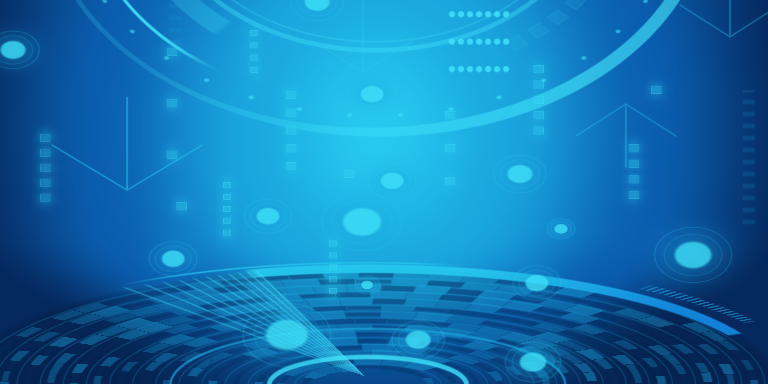
Write a Shadertoy shader that draws this background.

```glsl
const vec3 NAVY = vec3(.02, .16, .37), BLUE = vec3(.04, .37, .69);
const vec3 CYAN = vec3(.10, .65, .87), BRIGHT = vec3(.15, .79, .94), GLOW = vec3(.25, .89, .98);

float hash(vec2 p) { return fract(sin(dot(p, vec2(127.1, 311.7))) * 43758.5); }

// Antialiased coverage of a stroke with half width w
float stroke(float d, float w) {
    float px = 1. / iResolution.y;
    return 1. - smoothstep(w - px, w + px, abs(d));
}

float box(vec2 p, vec2 halfSize) {
    vec2 d = abs(p) - halfSize;
    return stroke(max(max(d.x, d.y), -.001), 0.);
}

float segment(vec2 p, vec2 b) { return length(p - b * clamp(dot(p, b) / dot(b, b), 0., 1.)); }

float arrow(vec2 p, vec2 wing, float stem) {
    float shaft = stroke(segment(p, vec2(0, stem)), .002);
    p.x = abs(p.x);
    return max(shaft, stroke(segment(p, wing), .0015));
}

// Canvas length of one unit of elliptic radius
float radialScale(vec2 e, vec2 axes) { return length(e) / max(length(e / axes), 1e-4); }

vec3 backdrop(vec2 p) {
    float t = 1. - length((p - vec2(.98, .66)) * vec2(.95, .8));
    t -= .24 * (1. - smoothstep(.05, .4, p.y));
    vec3 c = mix(NAVY, BLUE, smoothstep(-.05, .33, t));
    c = mix(c, CYAN, smoothstep(.3, .7, t));
    return mix(c, BRIGHT, smoothstep(.65, 1., t));
}

float upperRings(vec2 p) {
    vec2 axes = vec2(.857, .604), e = (p - vec2(.977, 1.26)) / axes;
    float r = length(e), k = radialScale(e, axes), a = atan(e.x, -e.y);
    float right = smoothstep(-.8, .8, a);
    float v = stroke((r - 1.) * k, mix(.006, .017, right)) * mix(.2, .65, right);
    v += stroke((r - .647) * k, .006) * .4;
    v += stroke((r - .61) * k, .002) * .3;
    v += stroke((r - .875) * k, .004) * (1. - smoothstep(-.8, -.55, a)) * .9;
    v += stroke((r - .72) * k, .025) * (1. - smoothstep(-.72, -.68, a)) * .25;
    // Dots and dashed blocks follow the arc
    float dotAngle = (fract(a * 6.) - .5) / 6.;
    v += stroke(length(vec2(dotAngle * .6, (r - .93) * k)), .005) * .6;
    float dash = (fract(a * 9.) - .5) / 9.;
    v += box(vec2(dash * .55, (r - .75) * k), vec2(.017, .016)) * smoothstep(.4, .7, a) * .4;
    return v;
}

vec3 lowerDisc(vec3 c, vec2 p) {
    vec2 axes = vec2(1.094, .3125), e = (p - vec2(.958, -.003)) / axes;
    float r = length(e), k = radialScale(e, axes), a = atan(e.x, e.y);
    c = mix(c, c * .86, 1. - smoothstep(.95, 1., r));
    // Broken concentric bands, light and dark
    for (float i = 0.; i < 15.; i++) {
        float radius = .15 + .055 * i, sectors = 3. + floor(i * .6);
        float s = a * sectors + hash(vec2(i, 3)) * 6.;
        float h = hash(vec2(floor(s), i)), f = fract(s);
        float ends = smoothstep(0., .03, f) * (1. - smoothstep(.97, 1., f));
        float band = stroke((r - radius) * k, .003 + .009 * h) * ends;
        c = mix(c, h > .5 ? CYAN : NAVY, band * (h > .5 ? h * .45 : .35));
        c = mix(c, CYAN, stroke((r - radius - .025) * k, .0012) * .3);
    }
    float arc = smoothstep(-.31, -.27, a) * (1. - smoothstep(1.11, 1.13, a));
    c = mix(c, mix(BRIGHT, vec3(.07, .55, .9), smoothstep(.2, 1., a)), stroke((r - .97) * k, .011) * arc * .9);
    c = mix(c, BRIGHT, stroke((r - 1.02) * k, .002) * smoothstep(-.65, -.4, a) * (1. - smoothstep(.1, .25, a)) * .8);
    c = mix(c, GLOW, stroke((r - .235) * k, .006) * .8);
    c = mix(c, CYAN, stroke((r - .47) * k, .003) * .7);
    // Fine ticks beside the outer edge
    float ticks = stroke((fract(a * 55.) - .5) / 55., .004) * stroke((r - 1.05) * k, .008);
    return mix(c, CYAN, ticks * smoothstep(.66, .7, a) * (1. - smoothstep(1.03, 1.06, a)) * .6);
}

float fan(vec2 p) {
    vec2 q = p - vec2(.95, .02);
    float a = atan(q.y, -q.x), reach = length(q);
    float inside = smoothstep(.33, .35, a) * (1. - smoothstep(.77, .8, a));
    inside *= 1. - smoothstep(.29, .3, p.y + .13 * max(0., .66 - p.x));
    float rays = stroke((fract(a * 24.) - .5) / 24. * reach, .0015);
    return inside * (rays * .45 + .28 * smoothstep(.35, .8, a) * (1. - smoothstep(.1, .65, reach)) + .04);
}

void mainImage(out vec4 fragColor, in vec2 fragCoord) {
    vec2 p = fragCoord / iResolution.y;
    p.x += 1. - .5 * iResolution.x / iResolution.y;
    vec3 c = lowerDisc(backdrop(p), p);
    c = mix(c, GLOW, min(upperRings(p), 1.));
    c = mix(c, GLOW, fan(p));

    // Arrows
    float lines = arrow(p - vec2(.331, .505), vec2(.195, .117), .24);
    lines += arrow(p - vec2(.945, .812), vec2(.13, .081), .2) * .7;
    lines += arrow(p - vec2(1.901, .904), vec2(.13, .083), .2) * .7;
    lines += arrow(p - vec2(1.63, .729), vec2(.13, -.083), -.164) * .7;
    c = mix(c, BRIGHT, min(lines, 1.) * .65);

    // Glowing discs: centre and radius
    vec3 orbs[15] = vec3[15](vec3(.034, .87, .034), vec3(.969, .755, .031), vec3(1.021, .529, .031),
        vec3(.943, .422, .052), vec3(.698, .437, .031), vec3(1.354, .547, .034), vec3(.451, .326, .031),
        vec3(1.805, .336, .05), vec3(1.461, .404, .018), vec3(.956, .258, .016), vec3(1.398, .263, .031),
        vec3(.747, .128, .057), vec3(1.089, .115, .034), vec3(.826, .995, .034), vec3(1.388, .057, .036));
    for (int i = 0; i < 15; i++) {
        float d = length((p - orbs[i].xy) / vec2(1, .72)), r = orbs[i].z;
        c = mix(c, CYAN, .4 * exp(-d * d / (r * r * 3.)));
        c = mix(c, BRIGHT, stroke(d - r * 1.5, .0015) * .2 + stroke(d - r * 2., .0015) * .25);
        c = mix(c, GLOW, (1. - smoothstep(r * .82, r * 1.08, d)) * .75);
    }

    // Columns of squares: x, top, spacing, count
    vec4 columns[12] = vec4[12](vec4(.758, .753, .0464, 5), vec4(.661, .914, .032, 4), vec4(.118, .641, .039, 5),
        vec4(1.403, .82, .04, 5), vec4(1.172, .7, .086, 3), vec4(1.651, .614, .0405, 4), vec4(.591, .518, .031, 5),
        vec4(.867, .366, .031, 5), vec4(.448, .865, .134, 3), vec4(.473, .463, .1, 1), vec4(.909, .547, .1, 1),
        vec4(1.709, .766, .1, 1));
    for (int i = 0; i < 12; i++) {
        vec4 s = columns[i];
        vec2 q = p - s.xy;
        q.y += s.z * clamp(round(-q.y / s.z), 0., s.w - 1.);
        float size = s.z < .035 ? .009 : .0125;
        c = mix(c, BRIGHT, .3 * exp(-dot(q, q) * 1800.));
        c = mix(c, GLOW, box(q, vec2(size, size * .75)) * (p.x < .2 ? .6 : .9));
    }

    // Dotted rows
    vec2 g = p - vec2(1.177, .82), cell = vec2(.0235, .0715);
    g -= cell * clamp(round(g / cell), vec2(0), vec2(6, 2));
    c = mix(c, GLOW, stroke(length(g), .008) * .85);

    // Faint tick columns at the sides
    float tick = stroke((fract(p.y * 32.) - .5) / 32., .006);
    float rightTicks = stroke(p.x - 1.95, .016) * stroke(p.y - .59, .175);
    float leftTicks = stroke(p.x - .456, .016) * stroke(p.y - .93, .08);
    c = mix(c, CYAN, tick * (rightTicks + leftTicks) * .16);
    fragColor = vec4(c, 1);
}
```
